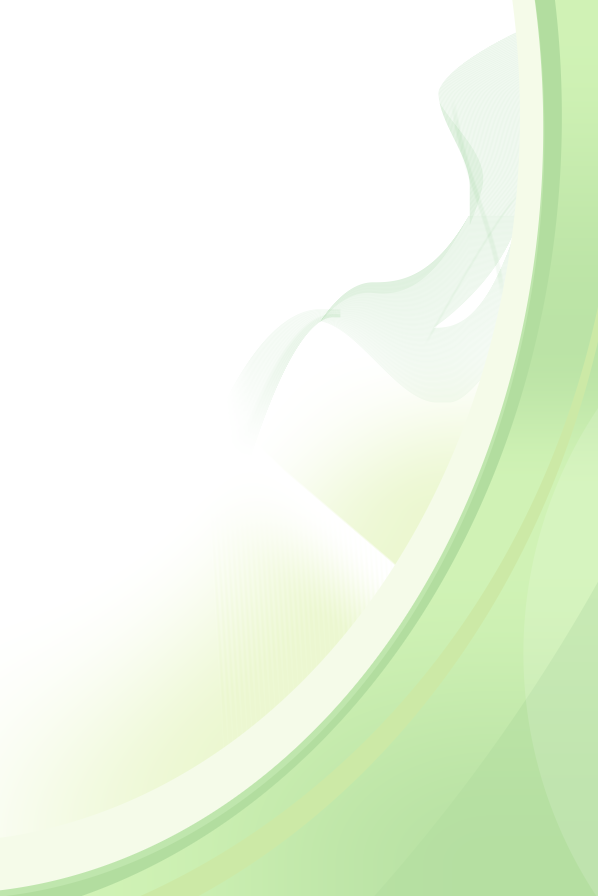
Write a WebGL 1 fragment shader that draws this background.

```glsl
precision highp float;
uniform vec2 u_resolution;

// Layout grid: the canvas spans 513 by 768 units, y pointing down
const vec2 GRID = vec2(513.0, 768.0);
const float PI = 3.14159;

const vec3 WHITE = vec3(1.0);
const vec3 CREAM = vec3(0.96, 0.985, 0.915);
const vec3 GLOW = vec3(0.925, 0.97, 0.82);
const vec3 LEAF = vec3(0.70, 0.867, 0.625);
const vec3 SLIVER = vec3(0.75, 0.90, 0.68);
const vec3 LIME = vec3(0.815, 0.95, 0.71);
const vec3 OLIVE = vec3(0.80, 0.915, 0.65);
const vec3 VEIL = vec3(0.80, 0.91, 0.80);

// Antialiased coverage of a signed distance, positive inside
float cover(float d, float px) {
  return clamp(0.5 + d / px, 0.0, 1.0);
}

float between(float v, float lo, float hi, float px) {
  return cover(v - lo, px) * cover(hi - v, px);
}

// Rises from 0 at a to 1 at b along a power curve; a may exceed b
float ramp(float a, float b, float v, float power) {
  return pow(clamp((v - a) / (b - a), 0.0, 1.0), power);
}

float ellipse(vec2 p, vec2 center, vec2 radius) {
  vec2 q = (p - center) / radius;
  float k = length(q);
  return (1.0 - k) * k / max(length(q / radius), 1e-5);
}

// Fine parallel threads across a ribbon
float threads(float t, float count) {
  return 0.5 + 0.5 * cos(2.0 * PI * t * count);
}

vec3 bodyColor(vec2 p) {
  float upper = 0.7 * smoothstep(20.0, 280.0, p.y) * (1.0 - smoothstep(300.0, 420.0, p.y));
  float lower = smoothstep(480.0, 740.0, p.y) * smoothstep(60.0, 420.0, p.x);
  return mix(LIME, LEAF, upper + 0.8 * lower);
}

// Left outline of the upper veil, as x over y
float veilLeft(float y) {
  return 376.0 + 66.0 * ramp(80.0, 28.0, y, 1.6) + 27.0 * smoothstep(78.0, 160.0, y);
}

// Upper outline of the lower veil, as y over x
float veilTop(float x) {
  return 242.0 - 57.0 * ramp(320.0, 402.0, x, 2.5) + 33.0 * ramp(320.0, 275.0, x, 2.0);
}

float veilAmount(vec2 p, float px) {
  // Broad translucent sheets
  float left = veilLeft(p.y);
  float top = veilTop(p.x);
  float bottom = 275.0 + 70.0 * smoothstep(270.0, 375.0, p.x) - 45.0 * smoothstep(385.0, 445.0, p.x);
  float upper = between(p.y, 28.0, 185.0, px) * cover(p.x - left, px);
  float lower = between(p.y, max(top, 185.0), bottom, px) * cover(p.x - 275.0, px);
  float t = (p.y - top) / max(bottom - top, 1.0);
  float amount = upper * (0.29 + 0.10 * threads((p.x - left) / 70.0 + p.y / 90.0, 20.0));
  amount += lower * (mix(0.40, 0.17, clamp(t, 0.0, 1.0)) + 0.04 * threads(t, 24.0));

  // White opening
  float s = clamp((p.x - 372.0) / 71.0, 0.0, 1.0);
  float rim = 281.0 - 86.0 * pow(s, 2.5);
  amount *= 1.0 - between(p.y, rim - 16.0 * sin(PI * s), rim, px) * step(372.0, p.x);

  // Denser folds
  float foldWidth = 13.0 * sin(PI * clamp((p.y - 88.0) / 105.0, 0.0, 1.0));
  amount += 0.28 * between(p.x, left, left + foldWidth, px) * step(88.0, p.y) * step(p.y, 193.0);
  float hem = 10.0 * sin(PI * clamp((p.x - 272.0) / 130.0, 0.0, 1.0));
  amount += 0.20 * between(p.y, top, top + hem, px) * step(272.0, p.x) * step(p.x, 402.0);
  float strand = 388.0 + 44.0 * smoothstep(70.0, 270.0, p.y);
  amount += 0.22 * cover(2.0 - abs(p.x - strand), 2.0 * px) * between(p.y, 95.0, 245.0, 20.0);
  float crease = 442.0 - 77.0 * ramp(170.0, 295.0, p.y, 0.9);
  amount += 0.18 * cover(1.0 - abs(p.x - crease), 2.0 * px) * between(p.y, 170.0, 290.0, 12.0);

  // Loop on the left, dissolving downward
  float outer = 265.0 + 75.0 * ramp(275.0, 195.0, p.x, 2.0);
  float inner = 272.0 + 130.0 * ramp(285.0, 212.0, p.x, 1.8);
  float u = clamp((p.y - outer) / max(inner - outer, 1.0), 0.0, 1.0);
  float loop = between(p.y, outer, inner, px) * smoothstep(190.0, 218.0, p.x) * cover(292.0 - p.x, px);
  loop *= 1.0 - smoothstep(290.0, 400.0, p.y);
  amount += loop * (0.18 + 0.20 * smoothstep(0.5, 0.7, u) + 0.05 * threads(u, 12.0));
  return amount;
}

vec3 pageColor(vec2 p, float px) {
  // Corner glow, cut by a white ray
  float k = length((p - vec2(-56.0, 100.0)) / vec2(502.0, 622.0));
  float ray = (p.y - 403.0 - 0.957 * (p.x - 244.0)) / 1.384;
  float glow = smoothstep(0.68, 1.0, k) * smoothstep(290.0, 440.0, p.y);
  glow *= smoothstep(-120.0, 200.0, p.x);
  float belowRay = cover(ray + 7.0 * ramp(244.0, 336.0, p.x, 1.0), 2.0 * px);
  glow *= mix(1.0, smoothstep(0.0, 75.0, ray), belowRay);

  // Hatched fan under the ray
  float fan = smoothstep(430.0, 520.0, p.y) * cover(p.x - 183.0 - 0.06 * (p.y - 500.0), px);
  float hatch = threads((p.x - 0.06 * p.y) / 4.2, 1.0);
  glow += fan * belowRay * (0.15 * hatch - 0.04);
  vec3 color = mix(WHITE, GLOW, clamp(glow, 0.0, 1.0));
  return mix(color, VEIL, clamp(veilAmount(p, px), 0.0, 1.0));
}

void main() {
  vec2 p = gl_FragCoord.xy / u_resolution * GRID;
  p.y = GRID.y - p.y;
  float px = GRID.y / u_resolution.y;

  // Green ground with a shaded corner and a pale petal
  vec3 body = bodyColor(p);
  float corner = cover(-ellipse(p, vec2(-830.0, -255.0), vec2(1540.0)), px);
  float petal = cover(ellipse(p, vec2(826.0, 560.0), vec2(377.0)), px);
  vec3 color = mix(body, LEAF, 0.55 * corner);
  color = mix(color, WHITE, 0.13 * petal);

  // Nested sweeping bands, from the outside in
  color = mix(color, OLIVE, cover(ellipse(p, vec2(-102.0, 100.0), vec2(637.0, 739.0)), px));
  color = mix(color, body, cover(ellipse(p, vec2(-130.0, 100.0), vec2(660.0, 722.0)), px));
  color = mix(color, LEAF, cover(ellipse(p, vec2(-87.0, 100.0), vec2(569.0, 695.0)), px));
  color = mix(color, SLIVER, cover(ellipse(p, vec2(-44.0, 115.0), vec2(511.0, 656.0)), px));
  color = mix(color, CREAM, cover(ellipse(p, vec2(-48.0, 110.0), vec2(514.0, 656.0)), px));
  float page = cover(ellipse(p, vec2(-56.0, 100.0), vec2(502.0, 622.0)), px);
  color = mix(color, pageColor(p, px), page);
  gl_FragColor = vec4(color, 1.0);
}
```
